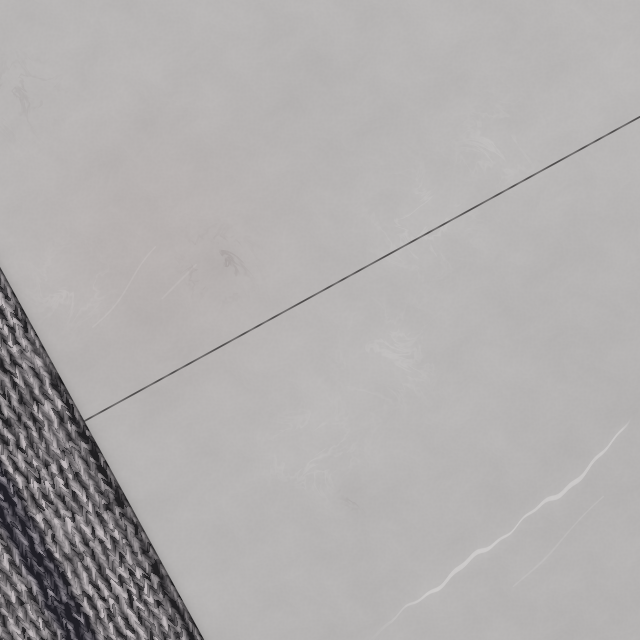
A Shadertoy shader for this texture:

```glsl
// A pale stone floor with a thin tile joint and a light mineral vein, and a
// striped loop-pile carpet across the lower left corner. Stone is layered
// sines with cellular grain; the carpet is cellular tufts tinted by stripes.

const vec3 STONE = vec3(0.722, 0.714, 0.712);
const vec3 ROSE = vec3(0.715, 0.690, 0.685);
const vec3 YARN_DARK = vec3(0.125, 0.120, 0.130);
const vec3 YARN_LIGHT = vec3(0.760, 0.735, 0.745);

vec2 hash2(vec2 cell) {
    vec3 q = fract(cell.xyx * vec3(0.1031, 0.1030, 0.0973));
    q += dot(q, q.yzx + 33.33);
    return fract((q.xx + q.yz) * q.zy);
}

// x: distance to the nearest cell point, y: random value of that cell
vec2 cellular(vec2 p) {
    vec2 base = floor(p);
    vec2 nearest = vec2(9.0, 0.0);
    for (int j = -1; j <= 1; j++) {
        for (int i = -1; i <= 1; i++) {
            vec2 cell = base + vec2(i, j);
            vec2 rnd = hash2(cell);
            float dist = length(cell + 0.15 + 0.7 * rnd - p);
            if (dist < nearest.x) nearest = vec2(dist, hash2(cell + 71.0).x);
        }
    }
    return nearest;
}

// Warped sine octaves, roughly -1 to 1
float layeredSines(vec2 p, float seed) {
    float sum = 0.0;
    float amp = 0.5;
    for (int i = 0; i < 6; i++) {
        p += 0.45 * sin(p.yx * 1.3 + seed);
        sum += amp * sin(p.x + seed) * sin(p.y + 1.7 * seed);
        p = mat2(1.44, 1.08, -1.08, 1.44) * p + 2.3;
        amp *= 0.66;
    }
    return sum;
}

float segmentDistance(vec2 p, vec2 a, vec2 b) {
    vec2 ab = b - a;
    return length(p - a - ab * clamp(dot(p - a, ab) / dot(ab, ab), 0.0, 1.0));
}

float stroke(float dist, float halfWidth, float px) {
    return 1.0 - smoothstep(halfWidth - 0.5 * px, halfWidth + 0.8 * px, dist);
}

float blob(vec2 p, vec2 center, float radius) {
    vec2 q = (p - center) / radius;
    return exp(-dot(q, q));
}

vec3 stoneColor(vec2 p, float px) {
    float broad = layeredSines(p * 8.0, 0.7);
    float fine = layeredSines(p * vec2(34.0, 42.0), 2.9);
    float grain = cellular(p * 150.0 + fine).x - 0.45;
    vec3 color = mix(STONE, ROSE, 0.75 * blob(p, vec2(0.24, 0.61), 0.22));
    color += 0.011 * broad + 0.010 * fine + 0.012 * grain;
    color -= 0.014 * smoothstep(0.5, 1.4, p.x - p.y + 0.4);

    // Chalky patches with fine crinkled ridges
    float chalk = blob(p, vec2(0.49, 0.29), 0.07) + blob(p, vec2(0.61, 0.44), 0.07)
                + blob(p, vec2(0.66, 0.65), 0.08) + blob(p, vec2(0.78, 0.78), 0.06)
                + blob(p, vec2(0.11, 0.55), 0.06);
    float ridge = 1.0 - smoothstep(0.0, 0.16, abs(layeredSines(p * 26.0, 5.1)));
    color += chalk * (0.010 + 0.024 * ridge);

    // Darker stains
    float stain = blob(p, vec2(0.34, 0.585), 0.045) + blob(p, vec2(0.555, 0.23), 0.022)
                + 0.5 * blob(p, vec2(0.03, 0.85), 0.06);
    color -= stain * (0.012 + 0.055 * ridge) * vec3(0.9, 1.0, 1.0);

    // Faint scratches
    vec2 bent = p + 0.004 * sin(p.yx * 45.0);
    float scratch = stroke(segmentDistance(bent, vec2(0.145, 0.49), vec2(0.245, 0.61)), 0.001, px)
                  + stroke(segmentDistance(bent, vec2(0.25, 0.53), vec2(0.31, 0.59)), 0.001, px)
                  + stroke(segmentDistance(bent, vec2(0.80, 0.08), vec2(0.94, 0.22)), 0.001, px);
    color += 0.025 * scratch;

    // Light vein, steepening toward the right
    float bend = max(p.x - 0.90, 0.0);
    float veinY = 0.010 + 0.765 * (p.x - 0.586) + 4.8 * bend * bend
                + 0.004 * sin(p.x * 62.0) + 0.002 * sin(p.x * 171.0);
    float veinDist = abs(p.y - veinY) / sqrt(1.585 + 90.0 * bend * bend);
    float span = smoothstep(0.56, 0.68, p.x) * (1.0 - smoothstep(0.97, 0.99, p.x));
    float vein = stroke(veinDist, 0.0022 + 0.001 * sin(p.x * 37.0), px);
    color += span * (0.065 * vein + 0.02 * exp(-veinDist * 110.0));

    // Tile joint
    float jointDist = segmentDistance(p, vec2(0.130, 0.341), vec2(1.010, 0.823));
    float dash = 0.85 + 0.15 * sin(p.x * 190.0 + 2.0 * sin(p.x * 47.0));
    return mix(color, vec3(0.31, 0.30, 0.30), dash * stroke(jointDist, 0.0011, px));
}

// depth: distance in from the border, along: distance down the border
vec3 carpetColor(float depth, float along) {
    float wobble = depth + 0.0016 * sin(along * 85.0) + 0.001 * sin(along * 210.0);
    float stripes = 0.5 + 0.5 * sin(wobble * 330.0 + 0.8 * sin(along * 5.0));
    float border = 1.0 - smoothstep(0.020, 0.036, wobble + 0.02 * smoothstep(0.4, 0.1, along));
    float band = smoothstep(0.135, 0.155, wobble) * (1.0 - smoothstep(0.185, 0.205, wobble));
    float upper = smoothstep(0.04, 0.08, wobble) * (1.0 - smoothstep(0.12, 0.32, along));
    float light = 0.22 + 0.52 * stripes - 0.30 * border - 0.36 * band - 0.18 * upper;
    vec2 tuft = cellular(vec2(wobble * 135.0, along * 105.0 + 0.6 * sin(depth * 400.0)));
    float tone = light + 0.55 * (tuft.y - 0.45) + 0.35 * (0.42 - tuft.x);
    vec3 color = mix(YARN_DARK, YARN_LIGHT, clamp(tone, 0.0, 1.0));
    return color + vec3(0.0, 0.0, 0.02) * band;
}

void mainImage(out vec4 fragColor, in vec2 fragCoord) {
    vec2 p = fragCoord / iResolution.xy;
    float px = 1.0 / iResolution.y;
    vec2 fromCorner = p - vec2(0.0, 0.583);
    float depth = dot(fromCorner, vec2(-0.877, -0.480));
    float along = dot(fromCorner, vec2(0.480, -0.877));

    vec3 color = stoneColor(p, px);
    color *= 1.0 - 0.10 * exp(-max(-depth, 0.0) * 160.0);
    vec3 carpet = carpetColor(depth, along) * mix(0.55, 1.0, smoothstep(0.0, 0.007, depth));
    color = mix(color, carpet, smoothstep(-0.7 * px, 0.7 * px, depth));
    fragColor = vec4(color, 1.0);
}
```
